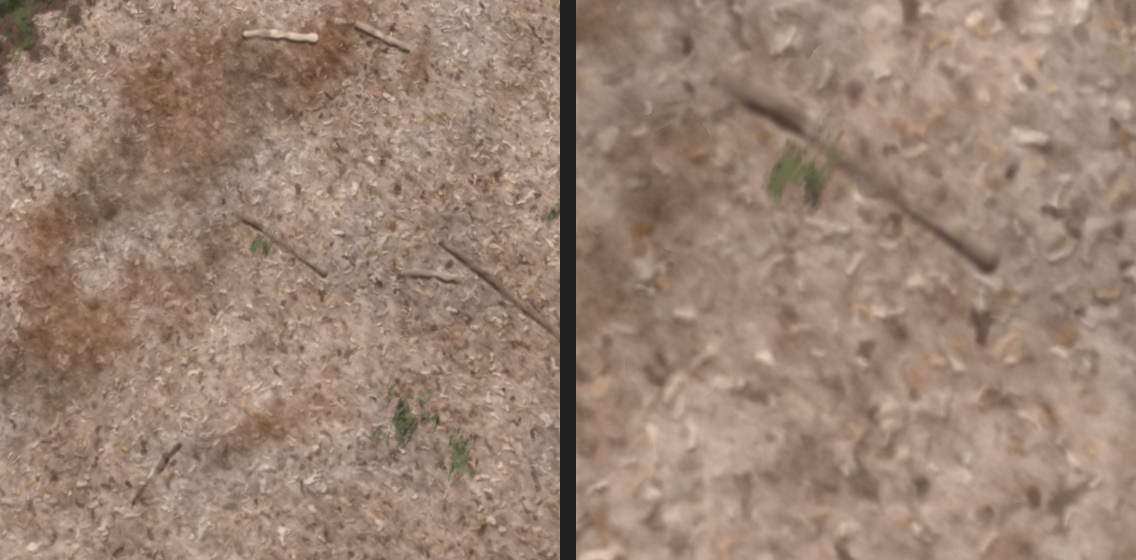
Left: the whole. Right: its middle third, enlarged.
Give the GLSL for this texture, as a Shadertoy shader.

```glsl
#define SOIL vec3(0.515, 0.40, 0.32)
#define DUST vec3(0.645, 0.545, 0.48)
#define UMBER vec3(0.35, 0.26, 0.205)
#define STRAW vec3(0.87, 0.78, 0.70)
#define RUST vec3(0.75, 0.54, 0.36)
#define LEAF_DARK vec3(0.17, 0.19, 0.12)
#define LEAF_LIGHT vec3(0.38, 0.41, 0.27)
#define LITTER_LAYERS 7
#define LITTER_CELLS 25.0
#define LITTER_OPACITY 0.90
#define SOFTNESS 0.0036

float hash(vec2 p) {
    vec3 q = fract(p.xyx * vec3(0.1031, 0.1030, 0.0973));
    q += dot(q, q.yzx + 33.33);
    return fract((q.x + q.y) * q.z);
}

mat2 rotation(float a) {
    return mat2(cos(a), sin(a), -sin(a), cos(a));
}

float noise(vec2 p) {
    vec2 i = floor(p), f = fract(p);
    f = f * f * (3.0 - 2.0 * f);
    return mix(mix(hash(i), hash(i + vec2(1, 0)), f.x),
               mix(hash(i + vec2(0, 1)), hash(i + vec2(1, 1)), f.x), f.y);
}

float fbm(vec2 p) {
    float sum = 0.0, gain = 0.5;
    for (int i = 0; i < 4; i++) {
        sum += gain * noise(p);
        p = rotation(0.6) * p * 2.03 + 17.0;
        gain *= 0.5;
    }
    return sum / 0.9375;
}

// Soft ellipse, tilted along the slope
float patchMask(vec2 p, vec2 center, vec2 radius) {
    vec2 q = rotation(-0.5) * (p - center) / radius;
    return exp(-dot(q, q));
}

// Bare, darker earth between the litter
float bareEarth(vec2 p) {
    float m = patchMask(p, vec2(0.14, 0.40), vec2(0.28, 0.11));
    m += patchMask(p, vec2(0.42, 0.84), vec2(0.30, 0.12));
    m += patchMask(p, vec2(0.23, 0.67), vec2(0.27, 0.06));
    m += 0.8 * patchMask(p, vec2(0.43, 0.21), vec2(0.18, 0.06));
    return smoothstep(0.2, 1.0, m + 1.4 * (fbm(p * 12.0) - 0.47));
}

// Ragged chips and fibres, one per cell, each with a cast shadow
vec3 addLitter(vec3 col, vec2 p, float cells, float seed, float bare) {
    float turn = seed * 1.7;
    vec2 g = rotation(turn) * p * cells + seed * 31.0;
    vec2 id = floor(g);
    vec2 fall = rotation(turn) * vec2(0.04, -0.14);
    float soft = SOFTNESS * cells;
    float ragged = 0.13 * (noise(g * 4.5) - 0.5);
    for (int k = 0; k < 9; k++) {
        vec2 cell = id + vec2(k % 3 - 1, k / 3 - 1);
        float a = hash(cell + 3.1), b = hash(cell + 47.7), c = hash(cell + 91.3);
        float present = step(hash(cell + 13.9), mix(0.74, 0.45, bare));
        // Each piece is more or less buried in dust
        float bury = hash(cell + 29.3);
        present *= mix(0.2, 1.0, bury * bury) * (1.0 - 0.3 * bare);
        mat2 spin = rotation(6.2832 * c);
        vec2 q = spin * (g - cell - vec2(a, b));
        vec2 s = q - spin * fall;
        float bend = (a - 0.5) * 1.4;
        q.y += bend * q.x * q.x;
        s.y += bend * s.x * s.x;
        float len = mix(0.06, 0.36, b * b);
        float wid = mix(0.045, 0.15, hash(cell + 71.0));
        // Pieces taper towards one end
        float d = length(vec2(max(abs(q.x) - len, 0.0), q.y)) - wid * (1.0 - 1.2 * q.x) + ragged;
        float shade = length(vec2(max(abs(s.x) - len, 0.0), s.y)) - wid + ragged;
        float tone = fract(a * 7.3 + c * 5.1);
        vec3 chip = mix(UMBER, STRAW, smoothstep(-0.1, 0.8, tone));
        chip = mix(chip, RUST, 0.5 * step(0.9, fract(b * 13.7)));
        chip = mix(chip, SOIL, 0.3 * bare);
        col = mix(col, UMBER, 0.50 * present * (1.0 - smoothstep(-soft, soft, shade)));
        col = mix(col, chip, LITTER_OPACITY * present * (1.0 - smoothstep(-soft, soft, d)));
    }
    return col;
}

// Twig with a lit upper side and a dark lower side, partly covered
vec3 addTwig(vec3 col, vec2 p, vec4 ends, float width, float tone) {
    vec2 axis = ends.zw - ends.xy;
    float t = clamp(dot(p - ends.xy, axis) / dot(axis, axis), 0.0, 1.0);
    vec2 away = p - ends.xy - axis * t;
    away.y += 0.006 * (noise(vec2(t * 5.0, tone * 40.0)) - 0.5);
    width *= 0.4 + 1.0 * noise(vec2(t * 9.0, tone * 70.0));
    float shadow = length(away + vec2(0.002, 0.006)) - width;
    float d = length(away) - width;
    float cover = smoothstep(0.2, 0.5, noise(p * 40.0 + 3.0));
    vec3 wood = mix(UMBER, STRAW, tone) + 14.0 * away.y + 0.25 * (noise(p * 90.0) - 0.5);
    col = mix(col, UMBER * 0.7, (0.4 + 0.4 * cover) * (1.0 - smoothstep(-SOFTNESS, SOFTNESS, shadow)));
    return mix(col, wood, (0.5 + 0.4 * cover) * (1.0 - smoothstep(-SOFTNESS, SOFTNESS, d)));
}

// Ragged green growth that lets the litter show through
vec3 addTuft(vec3 col, vec2 p, vec2 center, float radius) {
    float blades = fbm(rotation(0.4) * p * vec2(85.0, 45.0));
    float m = 1.0 - length(p - center) / radius + 2.2 * (blades - 0.5);
    vec3 leaf = mix(LEAF_DARK, LEAF_LIGHT, smoothstep(0.3, 0.75, fbm(p * 55.0 + 4.0)));
    return mix(col, leaf, 0.78 * smoothstep(0.1, 1.0, m));
}

void mainImage(out vec4 fragColor, in vec2 fragCoord) {
    vec2 p = fragCoord / iResolution.xy;
    // Litter shrinks slightly with distance
    vec2 ground = vec2((p.x - 0.5) * (0.88 + 0.3 * p.y), p.y * (0.88 + 0.15 * p.y));

    // Earth
    float bare = bareEarth(p);
    vec3 col = mix(DUST, SOIL, bare);
    col += 0.22 * (fbm(ground * 50.0) - 0.5);

    // Litter, coarse to fine
    for (int i = 0; i < LITTER_LAYERS; i++) {
        float layer = float(i);
        col = addLitter(col, ground, LITTER_CELLS + 5.0 * layer, layer + 1.0, bare);
    }

    // Crumbs of earth, broad drifts and some greyer dust
    col += 0.20 * (fbm(rotation(0.7) * ground * vec2(60.0, 95.0)) - 0.5);
    col += 0.20 * (fbm(ground * 8.0 + 5.0) - 0.48) - 0.02 * bare + 0.01;
    col = mix(col, vec3(dot(col, vec3(0.333))) + vec3(0.035, 0.0, -0.03),
              0.25 * smoothstep(0.5, 0.75, fbm(p * 6.0 + 9.0)));

    // Shaded bank in the upper left
    float bank = p.y - p.x * 0.95 - 0.85 + 0.3 * (fbm(p * 30.0) - 0.5);
    col = mix(col, UMBER * 0.75, 0.7 * smoothstep(-0.03, 0.05, bank));

    // Twigs
    vec4 twigs[6] = vec4[6](vec4(0.79, 0.57, 1.02, 0.39), vec4(0.44, 0.942, 0.56, 0.935),
        vec4(0.42, 0.625, 0.58, 0.515), vec4(0.64, 0.955, 0.73, 0.915),
        vec4(0.24, 0.11, 0.32, 0.205), vec4(0.72, 0.515, 0.82, 0.505));
    float tones[6] = float[6](0.35, 0.95, 0.4, 0.75, 0.1, 0.65);
    for (int i = 0; i < 6; i++)
        col = addTwig(col, p, twigs[i], 0.0045 + 0.002 * tones[i], tones[i]);

    // Green growth: center and radius
    vec3 tufts[5] = vec3[5](vec3(0.03, 0.99, 0.10), vec3(0.72, 0.25, 0.06),
        vec3(0.82, 0.19, 0.045), vec3(0.47, 0.56, 0.03), vec3(0.99, 0.62, 0.02));
    for (int i = 0; i < 5; i++)
        col = addTuft(col, p, tufts[i].xy, tufts[i].z);

    fragColor = vec4(clamp(col, 0.0, 1.0), 1.0);
}
```
